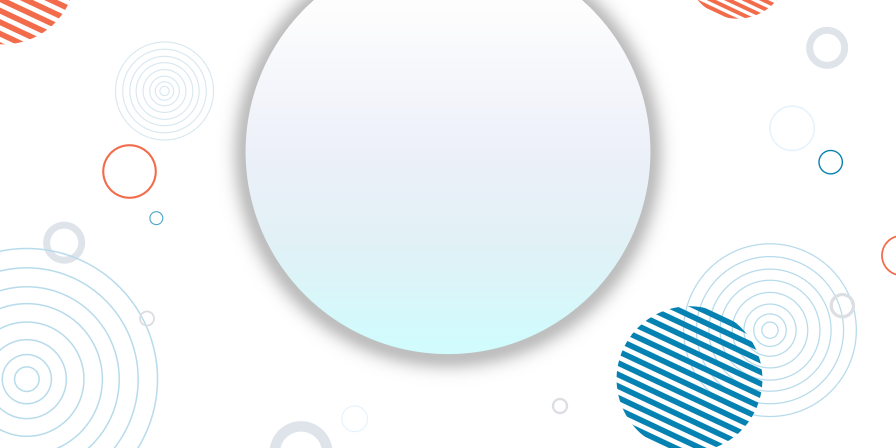
Give the GLSL for this background, as a Shadertoy shader.

```glsl
// White backdrop with a large shaded disc, striped discs and scattered thin rings.

// Layout grid: the canvas is 384 units high, origin at the lower left.
const float GRID_HEIGHT = 384.0;

const vec3 WHITE      = vec3(1.0);
const vec3 ORANGE     = vec3(0.95, 0.42, 0.29);
const vec3 BLUE       = vec3(0.02, 0.51, 0.70);
const vec3 SKY        = vec3(0.72, 0.86, 0.92);
const vec3 PALE_SKY   = vec3(0.85, 0.91, 0.94);
const vec3 FAINT_BLUE = vec3(0.90, 0.95, 0.99);
const vec3 SLATE      = vec3(0.875, 0.895, 0.92);
const vec3 GREY       = vec3(0.86, 0.87, 0.89);

// Main disc: gradient from top to bottom, and its soft shadow
const vec2  DISC_CENTER  = vec2(384.0, 254.0);
const float DISC_RADIUS  = 173.5;
const vec3  DISC_TOP     = vec3(0.995, 0.993, 0.995);
const vec3  DISC_UPPER   = vec3(0.925, 0.940, 0.975);
const vec3  DISC_LOWER   = vec3(0.880, 0.945, 0.965);
const vec3  DISC_BOTTOM  = vec3(0.820, 0.985, 0.992);
const vec2  SHADOW_SHIFT = vec2(0.0, -2.0);
const float SHADOW_WIDTH = 12.0;
const float SHADOW_ALPHA = 0.25;

// Stripes: slope angle, period relative to disc radius, painted share
const float STRIPE_ANGLE  = 0.44;
const float STRIPE_PERIOD = 0.144;
const float STRIPE_DUTY   = 0.54;

// Radii of a ripple set, relative to its outermost ring
const float RIPPLE_RADII[8] = float[8](0.094, 0.188, 0.302, 0.437, 0.578, 0.707, 0.852, 1.0);

float pixel; // size of one pixel in grid units

// Share of the pixel that lies inside a signed distance
float cover(float dist) {
    return clamp(0.5 - dist / pixel, 0.0, 1.0);
}

float ringMask(float dist, float radius, float width) {
    float d = dist - radius;
    return cover(d - 0.5 * width) - cover(d + 0.5 * width);
}

void ring(inout vec3 col, vec2 p, vec2 center, float radius, float width, vec3 tint) {
    col = mix(col, tint, ringMask(length(p - center), radius, width));
}

void ripples(inout vec3 col, vec2 p, vec2 center, float radius, float width, vec3 tint) {
    float dist = length(p - center);
    for (int i = 0; i < 8; i++) {
        col = mix(col, tint, ringMask(dist, radius * RIPPLE_RADII[i], width));
    }
}

void stripedDisc(inout vec3 col, vec2 p, vec2 center, float radius, vec3 tint) {
    vec2 q = p - center;
    float period = STRIPE_PERIOD * radius;
    float across = dot(q, vec2(sin(STRIPE_ANGLE), cos(STRIPE_ANGLE)));
    float offset = abs(fract(across / period) - 0.5) * period;
    float stripe = cover(offset - 0.5 * STRIPE_DUTY * period);
    col = mix(col, tint, stripe * cover(length(q) - radius));
}

vec3 discColor(float y) {
    vec3 c = mix(DISC_BOTTOM, DISC_LOWER, smoothstep(76.0, 185.0, y));
    c = mix(c, DISC_UPPER, clamp((y - 170.0) / 80.0, 0.0, 1.0));
    return mix(c, DISC_TOP, clamp((y - 250.0) / 130.0, 0.0, 1.0));
}

void mainImage(out vec4 fragColor, in vec2 fragCoord) {
    pixel = GRID_HEIGHT / iResolution.y;
    vec2 p = fragCoord * pixel;
    vec3 col = WHITE;

    // Thick pale rings
    ring(col, p, vec2( 55.0, 176.0), 15.0, 6.0, SLATE);
    ring(col, p, vec2(258.0,  -4.0), 22.5, 9.0, SLATE);
    ring(col, p, vec2(709.0, 343.0), 15.0, 6.0, SLATE);

    // Concentric ripples
    ripples(col, p, vec2(141.0, 306.0),  42.0, 1.0, PALE_SKY);
    ripples(col, p, vec2( 23.0,  59.0), 112.0, 1.3, SKY);
    ripples(col, p, vec2(660.0, 101.0),  74.0, 1.1, SKY);

    // Striped discs
    stripedDisc(col, p, vec2(  3.0, 408.0), 62.0, ORANGE);
    stripedDisc(col, p, vec2(632.0, 412.0), 44.0, ORANGE);
    stripedDisc(col, p, vec2(591.0,  59.0), 62.5, BLUE);

    // Small outlined circles
    ring(col, p, vec2(111.0, 237.0), 22.5, 1.8, ORANGE);
    ring(col, p, vec2(773.0, 165.0), 17.0, 1.5, ORANGE);
    ring(col, p, vec2(134.0, 197.0),  5.5, 1.0, mix(BLUE, WHITE, 0.3));
    ring(col, p, vec2(712.0, 245.0), 10.0, 1.2, BLUE);
    ring(col, p, vec2(679.0, 274.0), 19.0, 1.4, FAINT_BLUE);
    ring(col, p, vec2(304.0,  25.0), 11.0, 1.0, FAINT_BLUE);
    ring(col, p, vec2(126.0, 111.0),  6.0, 1.6, GREY);
    ring(col, p, vec2(480.0,  36.0),  6.0, 2.0, GREY);
    ring(col, p, vec2(722.0, 122.0),  9.5, 2.8, GREY);

    // Main disc over its shadow
    float shadowDist = max(length(p - DISC_CENTER - SHADOW_SHIFT) - DISC_RADIUS, 0.0) / SHADOW_WIDTH;
    col *= 1.0 - SHADOW_ALPHA * exp(-shadowDist * shadowDist);
    col = mix(col, discColor(p.y), cover(length(p - DISC_CENTER) - DISC_RADIUS));

    fragColor = vec4(col, 1.0);
}
```
